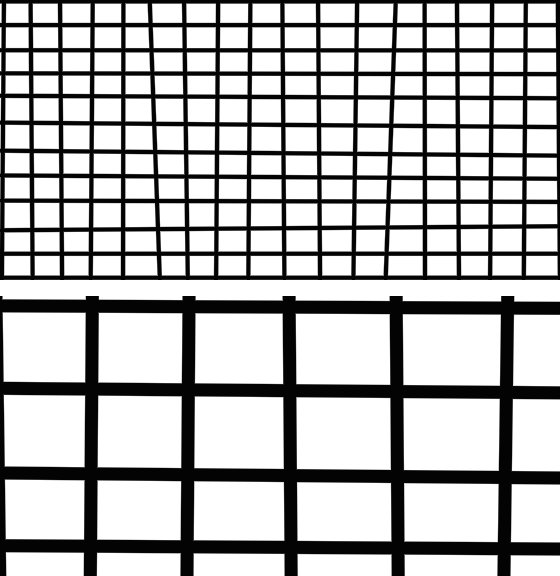
Top, the full canvas; bottom, a detail of the centre.
Reproduce this pattern procedurally as a Shadertoy shader.

```glsl
// Uneven black grid: 18 upright and 12 level bars, slightly shifted and tilted, on white

const float PI = 3.14159265;
const float COLUMNS = 18.0;
const float ROWS = 12.0;
const float BAR_WIDTH = 0.0156;
const vec3 PAPER = vec3(1.0);
const vec3 INK = vec3(0.01);

// Bell curve that singles out the bars near one index
float bump(float index, float center, float spread) {
    float d = (index - center) / spread;
    return exp(-d * d);
}

// Uneven spacing: a bow with its skew, which fades to zero at the outer bars
float bow(float t, float depth, float skew) {
    return -depth * sin(PI * t) - skew * sin(2.0 * PI * t);
}

// Smaller ripple in the spacing, repeated every "period" bars
float ripple(float index, float t, float peak, float period, float height) {
    return height * sin(PI * t) * cos(2.0 * PI * (index - peak) / period);
}

// Sideways position of an upright bar; along runs 0 to 1 from top to bottom
float columnPosition(float index, float along) {
    float t = index / (COLUMNS - 1.0);
    float center = 0.0104 + 0.1168 * index
                 + bow(t, 0.0443, 0.0130)
                 + ripple(index, t, 4.5, 8.0, 0.0085);
    float tilt = 0.0104 * cos(0.5 * PI * (index - 1.5))
               + 0.029 * (bump(index, 5.0, 0.8) - bump(index, 12.0, 0.8));
    return center + tilt * (along - 0.5);
}

// Depth of a level bar below the top; along runs 0 to 1 from left to right
float rowPosition(float index, float along) {
    float t = index / (ROWS - 1.0);
    float center = 0.0052 + 0.0897 * index
                 + bow(t, 0.0060, 0.0065)
                 + ripple(index, t, 6.0, 4.0, 0.0078);
    float tilt = 0.0182 * bump(index, 5.7, 2.0) - 0.0156 * bump(index, 9.0, 0.5);
    return center + tilt * (along - 0.5);
}

// Smoothed coverage of a bar at a given distance from its center line
float barCoverage(float dist, float width, float blur) {
    return clamp(0.5 + (0.5 * width - dist) / blur, 0.0, 1.0);
}

void mainImage(out vec4 fragColor, in vec2 fragCoord) {
    // Canvas height is one unit; y runs downward
    vec2 p = fragCoord / iResolution.y;
    p.y = 1.0 - p.y;
    float along = fragCoord.x / iResolution.x;
    float blur = 1.2 / iResolution.y;

    // Nearest bar in each direction
    float columnDist = 1.0;
    for (float i = 0.0; i < COLUMNS; i++) {
        columnDist = min(columnDist, abs(p.x - columnPosition(i, p.y)));
    }
    float rowDist = 1.0;
    for (float i = 0.0; i < ROWS; i++) {
        rowDist = min(rowDist, abs(p.y - rowPosition(i, along)));
    }

    // Ink over paper
    float ink = max(barCoverage(columnDist, BAR_WIDTH, blur),
                    barCoverage(rowDist, BAR_WIDTH, blur));
    fragColor = vec4(mix(PAPER, INK, ink), 1.0);
}
```
